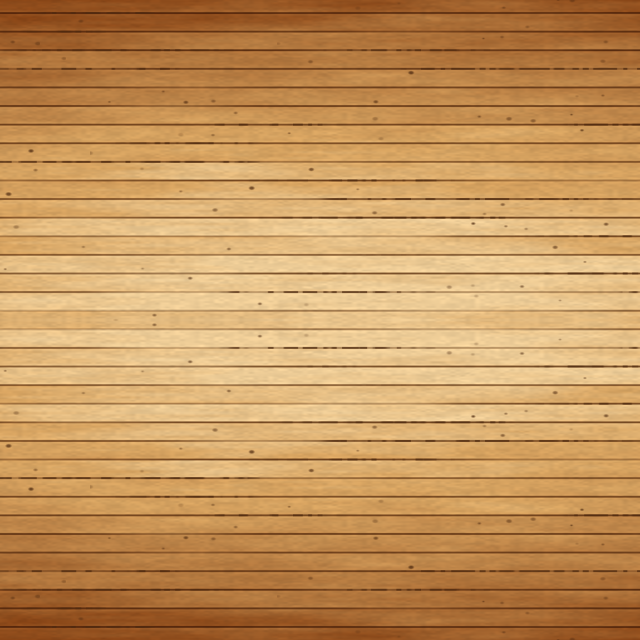
A Shadertoy shader for this texture:

```glsl
#define ROWS 34.4
#define SEAM_WIDTH 0.035
#define GRAIN 0.13
#define STREAK 0.16
#define PLANK_VARIATION 0.14
#define SPECK_CELLS 26.0
#define SPECK_CHANCE 0.08
#define PALE vec3(0.93, 0.80, 0.59)
#define HONEY vec3(0.84, 0.64, 0.38)
#define BROWN vec3(0.56, 0.30, 0.11)
#define SEAM_TINT vec3(0.52, 0.40, 0.28)
#define BURNT vec3(0.30, 0.16, 0.06)

float hash(vec2 p) {
    return fract(sin(dot(p, vec2(127.1, 311.7))) * 43758.5453);
}

float noise(vec2 p) {
    vec2 i = floor(p), f = fract(p);
    f = f * f * (3.0 - 2.0 * f);
    return mix(mix(hash(i), hash(i + vec2(1, 0)), f.x),
               mix(hash(i + vec2(0, 1)), hash(i + vec2(1, 1)), f.x), f.y);
}

float fbm(vec2 p) {
    float sum = 0.0, gain = 0.5;
    for (int i = 0; i < 4; i++) {
        sum += gain * noise(p);
        p = p * 2.03 + 17.3;
        gain *= 0.5;
    }
    return sum / 0.9375;
}

vec3 woodRamp(float depth) {
    vec3 light = mix(PALE, HONEY, clamp(depth * 4.0, 0.0, 1.0));
    return mix(light, BROWN, clamp((depth - 0.25) / 0.75, 0.0, 1.1));
}

// Fine crinkled fibres, wider than they are tall
float fibres(vec2 p) {
    p.y += 0.004 * noise(p * vec2(28.0, 60.0));
    float fine = noise(p * vec2(130.0, 340.0));
    float broad = noise(p * vec2(48.0, 190.0) + 31.0);
    return 0.6 * fine + 0.4 * broad - 0.5;
}

// Small dark flecks, at most one in each cell of a plank
float specks(vec2 p, float row, float pixel) {
    float column = floor(p.x * SPECK_CELLS);
    vec2 cell = vec2(column, row);
    float cluster = smoothstep(0.55, 0.75, noise(vec2(p.x * 6.0, row * 0.6 + 4.0)));
    float present = step(hash(cell + 5.7), SPECK_CHANCE * (1.0 + 3.0 * cluster));
    vec2 local = vec2(fract(p.x * SPECK_CELLS), p.y - row + 0.5);
    vec2 centre = 0.2 + 0.6 * vec2(hash(cell + 1.3), hash(cell + 8.1));
    vec2 offset = (local - centre) * vec2(ROWS / SPECK_CELLS, 1.0);
    offset.x *= 0.65;
    float radius = mix(0.03, 0.09, hash(cell + 2.9));
    float mask = 1.0 - smoothstep(radius - pixel, radius + pixel, length(offset));
    return present * mask * mix(0.2, 0.75, hash(cell + 6.4));
}

void mainImage(out vec4 fragColor, in vec2 fragCoord) {
    vec2 uv = fragCoord / iResolution.xy;
    float pixel = ROWS / iResolution.y;

    // Planks mirror about the horizontal centre line
    vec2 p = vec2(uv.x, abs(uv.y - 0.5) * ROWS);
    float row = floor(p.y + 0.5);
    float seam = floor(p.y);
    float seamDistance = abs(fract(p.y) - 0.5);
    float edge = p.y * 2.0 / ROWS;

    // Overall shade: pale middle, dark top and bottom
    float depth = 0.88 * edge * edge + 0.42 * pow(uv.x - 0.57, 2.0);
    depth += PLANK_VARIATION * (hash(vec2(row, 3.7)) - 0.5);
    depth += 0.13 * (1.0 - step(0.5, row));

    // Long stains drawn out along each plank
    float stain = fbm(vec2(p.x * 5.0 + row * 7.3, p.y * 1.3)) - 0.5;
    float thread = noise(vec2(p.x * 14.0 + row * 3.1, p.y * 7.0)) - 0.5;
    depth += stain * (STREAK + 0.3 * edge) + thread * 0.06;
    vec3 color = woodRamp(depth);
    color *= 1.0 + GRAIN * fibres(vec2(p.x, p.y / ROWS));

    // Lip beside the seam, then the seam itself fading along its length
    float lip = smoothstep(0.05, 0.1, seamDistance) - smoothstep(0.1, 0.2, seamDistance);
    color *= 1.0 + 0.025 * lip;
    float line = 1.0 - smoothstep(SEAM_WIDTH - 0.5 * pixel, SEAM_WIDTH + pixel, seamDistance);
    float fade = smoothstep(0.15, 0.55, noise(vec2(p.x * 4.0 + seam * 5.9, seam * 2.3)));
    float strength = mix(0.45, 1.0, fade) * mix(0.75, 1.0, hash(vec2(seam, 9.2)));
    color = mix(color, color * SEAM_TINT, line * strength);

    // Broken, burnt dashes on some stretches of seam
    float stretch = smoothstep(0.58, 0.72, noise(vec2(p.x * 5.0 + seam * 11.7, seam * 4.1)));
    float dash = smoothstep(0.35, 0.65, noise(vec2(p.x * 130.0, seam * 6.7)));
    color = mix(color, BURNT, 0.75 * line * stretch * dash);

    color = mix(color, BURNT, specks(p, row, pixel));
    fragColor = vec4(clamp(color, 0.0, 1.0), 1.0);
}
```
